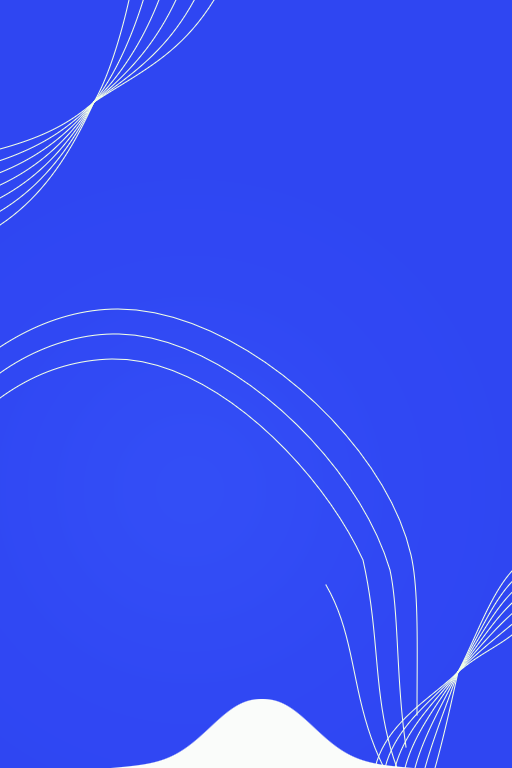
A Shadertoy shader for this background:

```glsl
// Vivid blue backdrop with two pinched bundles of fine lines, three sweeping
// arcs and a white hill at the bottom edge. Lines are cubic Bezier curves;
// bundles blend between two outer curves. Layout grid: 512 x 768, y downward.

const vec2 GRID = vec2(512.0, 768.0);

float segmentDistance(vec2 p, vec2 a, vec2 b) {
    vec2 ab = b - a;
    float t = clamp(dot(p - a, ab) / max(dot(ab, ab), 1e-4), 0.0, 1.0);
    return length(p - a - ab * t);
}

// Distance to a cubic Bezier, skipped outside its bounding box
float curve(vec2 p, vec2 a, vec2 b, vec2 c, vec2 d) {
    vec2 low = min(min(a, b), min(c, d)) - 5.0;
    vec2 high = max(max(a, b), max(c, d)) + 5.0;
    if (any(lessThan(p, low)) || any(greaterThan(p, high))) return 1e3;
    float nearest = 1e3;
    vec2 previous = a;
    for (int i = 1; i <= 20; i++) {
        float t = float(i) / 20.0, s = 1.0 - t;
        vec2 point = s*s*s*a + 3.0*s*s*t*b + 3.0*s*t*t*c + t*t*t*d;
        nearest = min(nearest, segmentDistance(p, previous, point));
        previous = point;
    }
    return nearest;
}

// Coverage of a thin line, kept even when it is narrower than a pixel
float stroke(float distance, float pixel) {
    float halfWidth = 0.52;
    float cover = clamp((halfWidth - distance) / pixel + 0.5, 0.0, 1.0);
    return min(cover, 2.0 * halfWidth / pixel);
}

// Fan of curves leaving a knot, spread between curves b0-c0-d0 and b1-c1-d1
float fan(vec2 p, float pixel, float count, float skew, vec2 knot,
          vec2 b0, vec2 c0, vec2 d0, vec2 b1, vec2 c1, vec2 d1) {
    float gap = 1.0;
    for (float i = 0.0; i < count; i++) {
        float t = i / (count - 1.0);
        t *= 1.0 - skew + skew * t;
        float d = curve(p, knot, mix(b0, b1, t), mix(c0, c1, t), mix(d0, d1, t));
        gap *= 1.0 - stroke(d, pixel);
    }
    return 1.0 - gap;
}

// Arc in three joined pieces: rise, long sweep and falling tail
float arc(vec2 p, vec2 left, vec2 r1, vec2 r2, vec2 top, vec2 s1, vec2 s2,
          vec2 side, vec2 t1, vec2 t2, vec2 end) {
    float d = curve(p, left, r1, r2, top);
    d = min(d, curve(p, top, s1, s2, side));
    return min(d, curve(p, side, t1, t2, end));
}

void mainImage(out vec4 fragColor, in vec2 fragCoord) {
    vec2 uv = fragCoord / iResolution.xy;
    vec2 p = vec2(uv.x, 1.0 - uv.y) * GRID;
    float pixel = GRID.y / iResolution.y;

    // Blue ground with a faint glow under the arcs
    float glow = exp(-dot(p - vec2(190, 490), p - vec2(190, 490)) / 32000.0);
    vec3 color = mix(vec3(0.185, 0.275, 0.95), vec3(0.20, 0.305, 0.965), glow);

    // Sweeping arcs, outer to inner, and one short loose strand
    float d = arc(p, vec2(0, 347), vec2(35, 324), vec2(75, 309), vec2(118, 309),
                  vec2(238, 309), vec2(385, 440), vec2(411, 555),
                  vec2(419, 590), vec2(417, 650), vec2(417, 715));
    d = min(d, arc(p, vec2(0, 373), vec2(35, 348), vec2(78, 333), vec2(119, 334),
                   vec2(225, 336), vec2(357, 458), vec2(390, 570),
                   vec2(399, 612), vec2(396, 680), vec2(406, 747)));
    d = min(d, arc(p, vec2(0, 398), vec2(33, 374), vec2(70, 360), vec2(112, 359),
                   vec2(212, 357), vec2(322, 470), vec2(363, 560),
                   vec2(381, 640), vec2(372, 700), vec2(397, 768)));
    d = min(d, curve(p, vec2(326, 585), vec2(358, 640), vec2(350, 700), vec2(384, 768)));
    float gap = 1.0 - stroke(d, pixel);

    // Upper left bundle
    vec2 knot = vec2(94, 102);
    gap *= 1.0 - fan(p, pixel, 6.0, 0.2, knot, vec2(107, 80), vec2(120, 40), vec2(129, 0),
                     vec2(140, 72), vec2(180, 55), vec2(214, 0));
    gap *= 1.0 - fan(p, pixel, 7.0, 0.1, knot, vec2(68, 125), vec2(40, 138), vec2(0, 149),
                     vec2(72, 150), vec2(45, 195), vec2(0, 225));

    // Lower right bundle
    knot = vec2(458, 672);
    gap *= 1.0 - fan(p, pixel, 7.0, 0.0, knot, vec2(475, 640), vec2(490, 595), vec2(512, 571),
                     vec2(478, 655), vec2(495, 648), vec2(512, 635));
    gap *= 1.0 - fan(p, pixel, 7.0, 0.0, knot, vec2(432, 698), vec2(386, 722), vec2(375, 768),
                     vec2(452, 700), vec2(443, 740), vec2(435, 768));
    color = mix(color, vec3(0.95, 1.0, 0.90), 1.0 - gap);

    // White hill: a bell with a low, wide foot
    float x = abs(p.x - 262.0);
    float height = 63.0 * exp(-pow(x / 66.0, 2.3)) + 6.0 * (1.0 - x * x / 22500.0);
    float inside = height - (GRID.y - p.y);
    float hill = clamp(inside / max(fwidth(inside), 1e-4) + 0.5, 0.0, 1.0);
    color = mix(color, vec3(0.98, 0.99, 0.98), hill);

    fragColor = vec4(color, 1.0);
}
```
